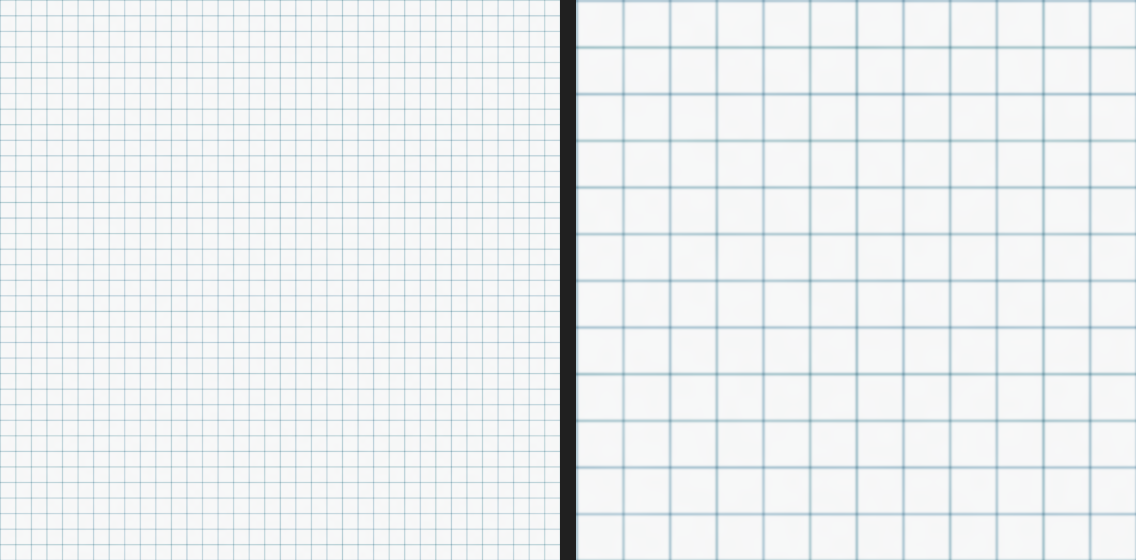
Left: the whole. Right: its middle third, enlarged.
Give the GLSL for this pattern, as a three.js fragment shader.

```glsl
// Squared paper: 36 by 36 cells ruled in thin blue-grey ink on off-white stock.
// Each rule is a soft Gaussian stroke whose strength and tint vary a little by
// line and along its length; the paper carries a very faint mottle.

varying vec2 vUv;

const float CELLS = 36.0;
const float STROKE_AREA = 0.00108;   // ink per unit length, in canvas widths
const float STROKE_SIGMA = 0.0007;   // softness of the stroke
const vec2 RULE_SHIFT = vec2(0.0005, -0.0005);
const vec3 PAPER = vec3(0.968, 0.970, 0.971);
const vec3 BLUE_INK = vec3(0.52, 0.67, 0.75);
const vec3 TEAL_INK = vec3(0.52, 0.69, 0.72);

// Sine-free hash to 0..1
float hash(vec2 p) {
  vec3 q = fract(vec3(p.xyx) * 0.1031);
  q += dot(q, q.yzx + 33.33);
  return fract((q.x + q.y) * q.z);
}

float valueNoise(vec2 p) {
  vec2 cell = floor(p);
  vec2 f = fract(p);
  vec2 w = f * f * (3.0 - 2.0 * f);
  float low = mix(hash(cell), hash(cell + vec2(1.0, 0.0)), w.x);
  float high = mix(hash(cell + vec2(0.0, 1.0)), hash(cell + vec2(1.0, 1.0)), w.x);
  return mix(low, high, w.y);
}

// Ink coverage at a distance from the stroke centre, widened by the pixel size
float strokeCoverage(float dist, float pixel) {
  float blur = 0.31 * pixel;
  float sigma = sqrt(STROKE_SIGMA * STROKE_SIGMA + blur * blur);
  return STROKE_AREA / (sigma * 2.507) * exp(-0.5 * dist * dist / (sigma * sigma));
}

// Transmission of one family of rules; seed separates the two directions
vec3 ruleTint(float across, float along, float pixel, float seed) {
  float line = floor(across * CELLS + 0.5);
  float dist = across - line / CELLS;
  float strength = mix(0.88, 1.12, hash(vec2(line, seed)));
  strength *= mix(0.94, 1.06, valueNoise(vec2(along * CELLS, line + seed)));
  vec3 ink = mix(BLUE_INK, TEAL_INK, hash(vec2(line, seed + 7.0)));
  float coverage = clamp(strokeCoverage(dist, pixel) * strength, 0.0, 1.0);
  return mix(vec3(1.0), ink / PAPER, coverage);
}

vec3 paperColor(vec2 p) {
  float mottle = valueNoise(p * CELLS * 3.0) - 0.5;
  return PAPER + 0.006 * mottle;
}

void main() {
  vec2 p = vUv - RULE_SHIFT;
  vec2 pixel = fwidth(vUv);
  vec3 color = paperColor(vUv);
  color *= ruleTint(p.x, p.y, pixel.x, 11.0);
  color *= ruleTint(p.y, p.x, pixel.y, 53.0);
  gl_FragColor = vec4(color, 1.0);
}
```
